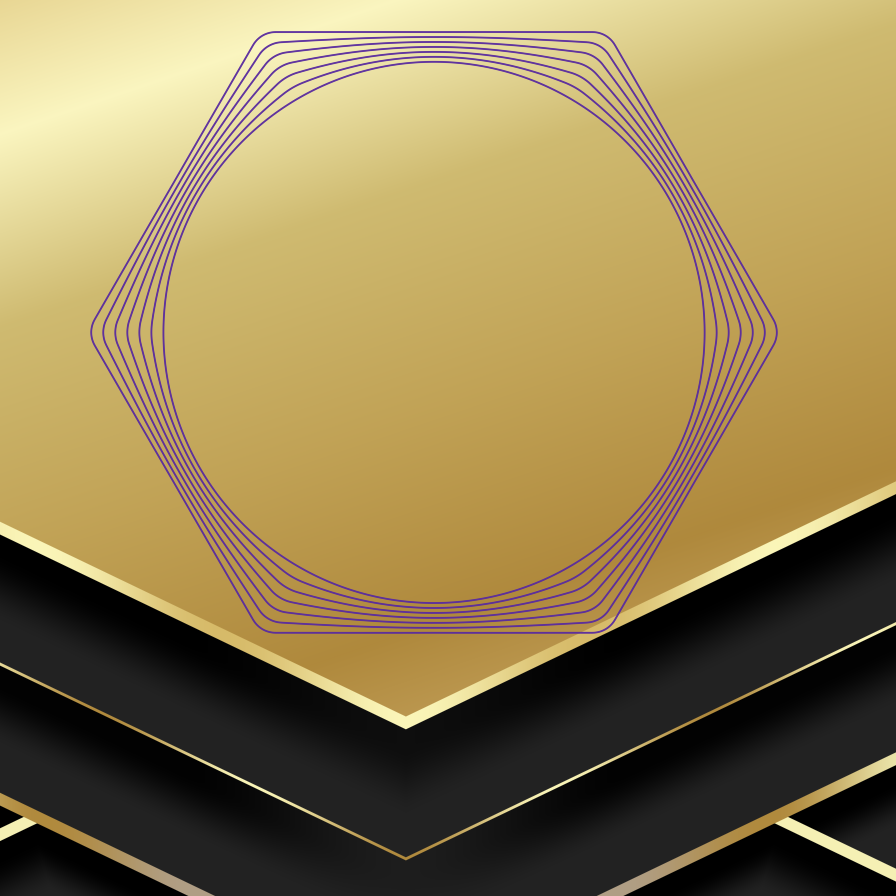
Reproduce this background procedurally as a three.js fragment shader.

```glsl
#define APEX_X 0.453
#define SLOPE 0.48
#define RIM_WIDTH 0.0143
#define HEX_CENTER vec2(0.4844, 0.629)
#define HEX_APOTHEM 0.3352
#define HEX_CORNER 0.029
#define CIRCLE_RADIUS 0.302
#define RING_COUNT 7
#define RING_WIDTH 0.0021
#define CHARCOAL vec3(0.133)
#define VIOLET vec3(0.35, 0.17, 0.62)

varying vec2 vUv;

const float TAU = 6.2831853;
const vec3 PALE_GOLD = vec3(0.98, 0.96, 0.72);
const vec3 MID_GOLD = vec3(0.84, 0.73, 0.41);
const vec3 DEEP_GOLD = vec3(0.69, 0.54, 0.24);
const vec3 DULL_GOLD = vec3(0.69, 0.62, 0.52);

float ramp(float a, float b, float x) {
  return clamp((x - a) / (b - a), 0.0, 1.0);
}

// Diagonal metallic sheen, running from the top left downwards
vec3 goldSheen(vec2 p) {
  float t = dot(vec2(p.x, 1.0 - p.y), vec2(0.32, 0.947));
  vec3 c = mix(vec3(0.91, 0.84, 0.58), vec3(0.98, 0.96, 0.75), ramp(0.0, 0.142, t));
  c = mix(c, vec3(0.81, 0.73, 0.44), ramp(0.142, 0.345, t));
  c = mix(c, vec3(0.755, 0.635, 0.335), ramp(0.345, 0.586, t));
  c = mix(c, vec3(0.685, 0.535, 0.235), ramp(0.586, 0.814, t));
  return mix(c, vec3(0.74, 0.60, 0.32), ramp(0.814, 0.92, t));
}

// Charcoal panel, darkened just below its upper edge
vec3 darkPanel(float depth, float reach, float strength) {
  return CHARCOAL * (1.0 - strength * (1.0 - smoothstep(0.02, reach, depth)));
}

// Coverage above a level, and between two levels
float above(float level, float h, float px) {
  return smoothstep(-0.75 * px, 0.75 * px, h - level);
}

float between(float low, float high, float h, float px) {
  return above(low, h, px) - above(high, h, px);
}

// Polar radius of a hexagon with rounded corners, one corner at angle zero
float hexRadius(float angle) {
  float sector = TAU / 6.0;
  float b = abs(mod(angle + 0.5 * sector, sector) - 0.5 * sector);
  float a = 0.5 * sector - b;
  float inner = HEX_APOTHEM - HEX_CORNER;
  float tangentAngle = atan(inner * tan(0.5 * sector), HEX_APOTHEM);
  if (a < tangentAngle) return HEX_APOTHEM / cos(a);
  float c = inner / cos(0.5 * sector);
  float s = c * sin(b);
  return c * cos(b) + sqrt(max(HEX_CORNER * HEX_CORNER - s * s, 0.0));
}

// Rings that blend from the hexagon to the circle
float ringCoverage(vec2 p, float px) {
  vec2 q = p - HEX_CENTER;
  float r = max(length(q), 0.001);
  float angle = atan(q.y, q.x);
  float hex = hexRadius(angle);
  float bend = (hexRadius(angle + 0.002) - hexRadius(angle - 0.002)) / (0.004 * r);
  float nearest = 1.0;
  for (int i = 0; i < RING_COUNT; i++) {
    float t = float(i) / float(RING_COUNT - 1);
    float slant = bend * (1.0 - t);
    float d = abs(r - mix(hex, CIRCLE_RADIUS, t)) / sqrt(1.0 + slant * slant);
    nearest = min(nearest, d);
  }
  return 1.0 - smoothstep(-0.6 * px, 0.6 * px, nearest - 0.5 * RING_WIDTH);
}

void main() {
  vec2 p = vUv;
  float px = fwidth(p.y);
  float side = abs(p.x - APEX_X);
  float vee = p.y - SLOPE * side;
  float peak = p.y + SLOPE * side;
  float rimLow = 0.186;
  float threadLow = 0.0397;
  float bandLow = -0.1165;
  float peakLow = 0.2787;
  float outward = smoothstep(0.0, 0.25, side);

  // Bottom corners, with the rising band
  vec3 col = darkPanel(bandLow - vee, 0.07, 1.0);
  vec3 corner = min(col, darkPanel(peakLow - peak, 0.085, 1.0));
  col = mix(corner, col, above(peakLow, peak, px));
  col = mix(col, PALE_GOLD * 0.98, between(peakLow, peakLow + RIM_WIDTH, peak, px));

  // Lower chevron and its dull gold band
  vec3 lower = darkPanel(threadLow - vee, 0.09, mix(0.15, 0.95, outward));
  vec3 bandGold = mix(DULL_GOLD, DEEP_GOLD, smoothstep(0.24, 0.4, side));
  bandGold = mix(bandGold, PALE_GOLD * 0.95, smoothstep(0.41, 0.57, side));
  col = mix(col, bandGold, above(bandLow, vee, px));
  col = mix(col, lower, above(bandLow + RIM_WIDTH, vee, px));

  // Upper chevron and its thin gold thread
  vec3 upper = darkPanel(rimLow - vee, 0.1, mix(0.6, 1.0, outward));
  float threadShine = 0.5 - 0.5 * cos(TAU * side / 0.34);
  col = mix(col, mix(DEEP_GOLD, PALE_GOLD, threadShine), above(threadLow, vee, px));
  col = mix(col, upper, above(threadLow + 0.0035, vee, px));

  // Gold panel and its bright rim
  float rimShine = 0.5 + 0.5 * cos(TAU * side / 0.41);
  col = mix(col, mix(MID_GOLD, PALE_GOLD, rimShine), above(rimLow, vee, px));
  col = mix(col, goldSheen(p), above(rimLow + RIM_WIDTH, vee, px));

  // Violet rings
  col = mix(col, VIOLET, 0.95 * ringCoverage(p, px));

  gl_FragColor = vec4(col, 1.0);
}
```
